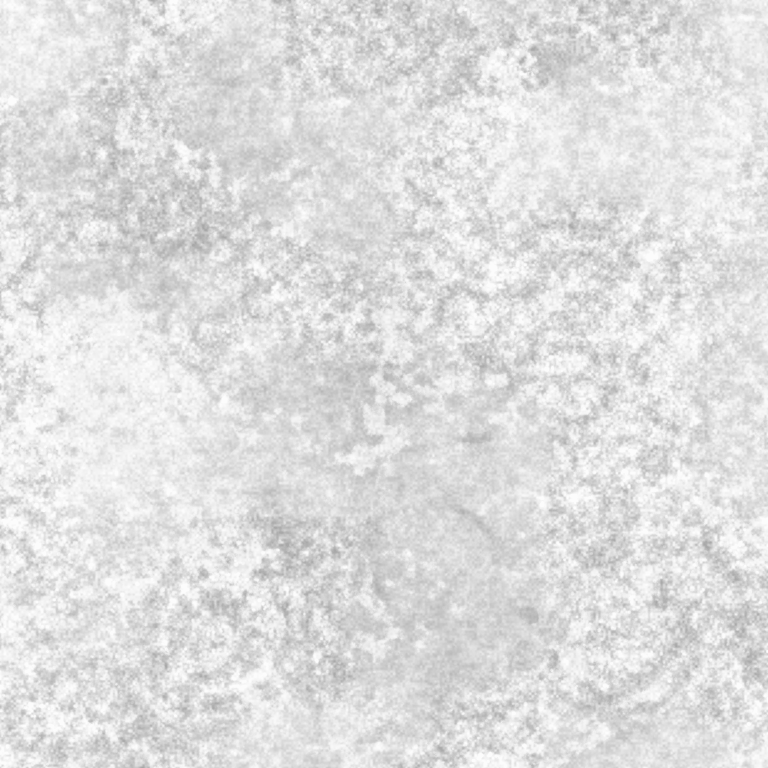
Write a WebGL 1 fragment shader that draws this texture.

```glsl
precision highp float;
uniform vec2 u_resolution;

float hash(vec2 p) {
  vec3 q = fract(p.xyx * 0.1031);
  q += dot(q, q.yzx + 33.33);
  return fract((q.x + q.y) * q.z);
}

vec2 hash2(vec2 p) {
  return vec2(hash(p), hash(p + 57.3));
}

float noise(vec2 p) {
  vec2 i = floor(p), f = fract(p);
  f = f * f * (3.0 - 2.0 * f);
  return mix(mix(hash(i), hash(i + vec2(1, 0)), f.x),
             mix(hash(i + vec2(0, 1)), hash(i + vec2(1, 1)), f.x), f.y);
}

float fbm(vec2 p) {
  float sum = 0.0, amp = 0.52;
  for (int i = 0; i < 5; i++) {
    sum += amp * noise(p);
    p = mat2(1.6, 1.2, -1.2, 1.6) * p + 19.7;
    amp *= 0.5;
  }
  return sum;
}

// Round pale dust, one speck of random size per cell
float dust(vec2 p, float density) {
  vec2 cell = floor(p);
  float cover = 0.0;
  for (int y = -1; y <= 1; y++) {
    for (int x = -1; x <= 1; x++) {
      vec2 id = cell + vec2(x, y);
      float radius = 0.15 + 0.3 * hash(id + 8.1);
      float d = length(p - id - hash2(id));
      float speck = 1.0 - smoothstep(radius * 0.5, radius + 0.1, d);
      cover = max(cover, speck * step(hash(id + 31.7), density));
    }
  }
  return cover;
}

void main() {
  vec2 uv = gl_FragCoord.xy / min(u_resolution.x, u_resolution.y);
  float px = 1.0 / min(u_resolution.x, u_resolution.y);

  float clouds = fbm(uv * 3.6 + 17.3);
  float blotches = fbm(uv * 14.0 + 31.0);
  float rough = smoothstep(0.36, 0.6, fbm(uv * 5.0 + 71.0));
  float grain = fbm(uv * 75.0 + 11.0) - 0.5;
  float fine = noise(uv * 310.0) - 0.5;

  // Stained plaster, paler towards the sides
  float tone = 0.85 + 0.19 * (clouds - 0.5) + 0.13 * (blotches - 0.5);
  tone += 0.03 * smoothstep(0.2, 0.5, abs(uv.x - 0.5));
  tone += grain * mix(0.16, 0.38, rough);
  tone += fine * mix(0.09, 0.17, rough);
  tone += 0.03 * (noise(uv * vec2(28.0, 210.0)) - 0.5);

  // Flaked white patches with ragged edges
  float flakes = fbm(uv * 12.0 + 53.0) + 0.6 * grain + 0.4 * (clouds - 0.5);
  tone = mix(tone, 0.955 + 0.1 * fine + 0.08 * grain, 0.65 * smoothstep(0.62, 0.78, flakes));

  // Scattered dust
  tone += 0.07 * dust(uv * 120.0, 0.25) * mix(0.4, 1.0, rough);
  tone += 0.06 * dust(uv * 38.0 + 5.0, 0.12) * smoothstep(-0.15, 0.1, grain);

  // Worn rings, partly rubbed away
  for (int i = 0; i < 8; i++) {
    vec2 id = vec2(float(i) * 3.7, 12.9);
    vec2 p = uv - hash2(id);
    float radius = mix(0.03, 0.09, hash(id + 2.3));
    float d = length(p) - radius + 0.006 * (blotches - 0.5);
    float band = 1.0 - smoothstep(0.002, 0.009, abs(d));
    float wear = smoothstep(0.42, 0.65, noise(p * 22.0 + id) + 0.6 * grain);
    float shade = hash(id + 6.1) < 0.6 ? 0.06 : -0.06;
    tone += shade * band * wear;
    tone += 0.015 * (1.0 - smoothstep(-0.01, 0.004, d));
  }

  // Small angular chips, pale or dark
  for (int i = 0; i < 14; i++) {
    vec2 id = vec2(float(i) * 5.1, 44.2);
    vec2 p = uv - hash2(id);
    float angle = 0.9 * pow(hash(id + 1.7), 3.0);
    p = mat2(cos(angle), -sin(angle), sin(angle), cos(angle)) * p;
    vec2 size = mix(vec2(0.008, 0.003), vec2(0.025, 0.014), hash2(id + 9.4));
    vec2 q = abs(p) - size + 0.014 * grain;
    float chip = 1.0 - smoothstep(-px, 2.0 * px, max(q.x, q.y));
    float shade = hash(id + 3.3) < 0.5 ? 0.07 : -0.06;
    tone += shade * chip * smoothstep(0.25, 0.6, noise(uv * 45.0 + id));
  }

  // Gentle roll-off keeps the lights from burning out
  tone = min(tone, 0.94 + 0.6 * (tone - 0.94));
  gl_FragColor = vec4(vec3(clamp(tone, 0.66, 0.99)), 1.0);
}
```
